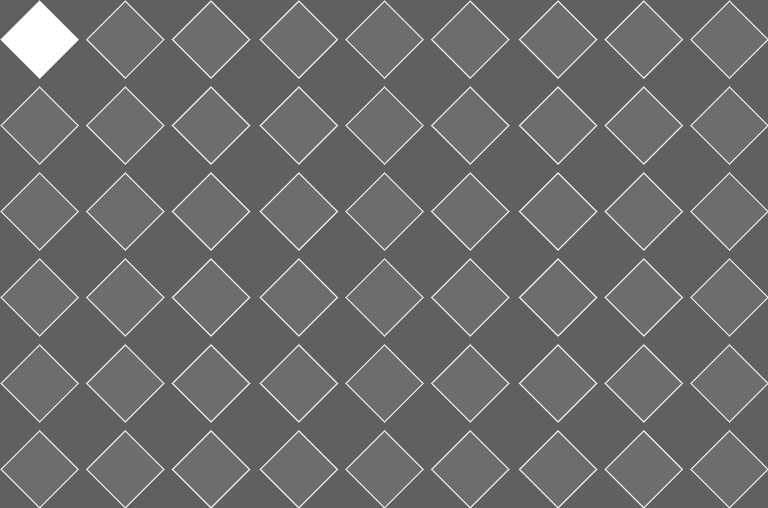
This pattern is drawn by a Shadertoy shader. Its source:

```glsl
// Lengths are fractions of the canvas height
const float COLUMN_PITCH = 0.1687;
const float GROUP_PITCH  = 0.5103;
const float ROW_PITCH    = 0.1692;
const float COLUMNS_PER_GROUP = 3.0;
const vec2  FIRST_CENTER = vec2(0.0780, 0.0780);  // from the upper left
const float HALF_DIAGONAL = 0.0774;
const float LINE_WIDTH    = 0.0022;

const vec3 GROUND_COLOR = vec3(0.376);
const vec3 FILL_COLOR   = vec3(0.427);
const vec3 LINE_COLOR   = vec3(1.0);

// Signed distance to a square standing on its corner
float diamondDistance(vec2 p, float halfDiagonal) {
    return (abs(p.x) + abs(p.y) - halfDiagonal) * 0.70711;
}

// Share of a pixel lying inside the shape
float coverage(float dist, float pixel) {
    return clamp(0.5 - dist / pixel, 0.0, 1.0);
}

void mainImage(out vec4 fragColor, in vec2 fragCoord) {
    float pixel = 1.0 / iResolution.y;
    vec2 p = vec2(fragCoord.x, iResolution.y - fragCoord.y) * pixel - FIRST_CENTER;

    // Columns come in groups, with a slightly wider gap between groups
    float group = floor((p.x + 0.5 * COLUMN_PITCH) / GROUP_PITCH);
    float groupX = p.x - group * GROUP_PITCH;
    float column = clamp(round(groupX / COLUMN_PITCH), 0.0, COLUMNS_PER_GROUP - 1.0);
    float row = round(p.y / ROW_PITCH);
    vec2 local = vec2(groupX - column * COLUMN_PITCH, p.y - row * ROW_PITCH);

    // The first diamond is solid, the others are outlined
    bool isFirst = group == 0.0 && column == 0.0 && row == 0.0;
    vec3 inside = isFirst ? LINE_COLOR : FILL_COLOR;

    float dist = diamondDistance(local, HALF_DIAGONAL);
    float outer = coverage(dist, pixel);
    float inner = coverage(dist + LINE_WIDTH, pixel);
    vec3 color = GROUND_COLOR * (1.0 - outer)
               + LINE_COLOR * (outer - inner)
               + inside * inner;

    fragColor = vec4(color, 1.0);
}
```
